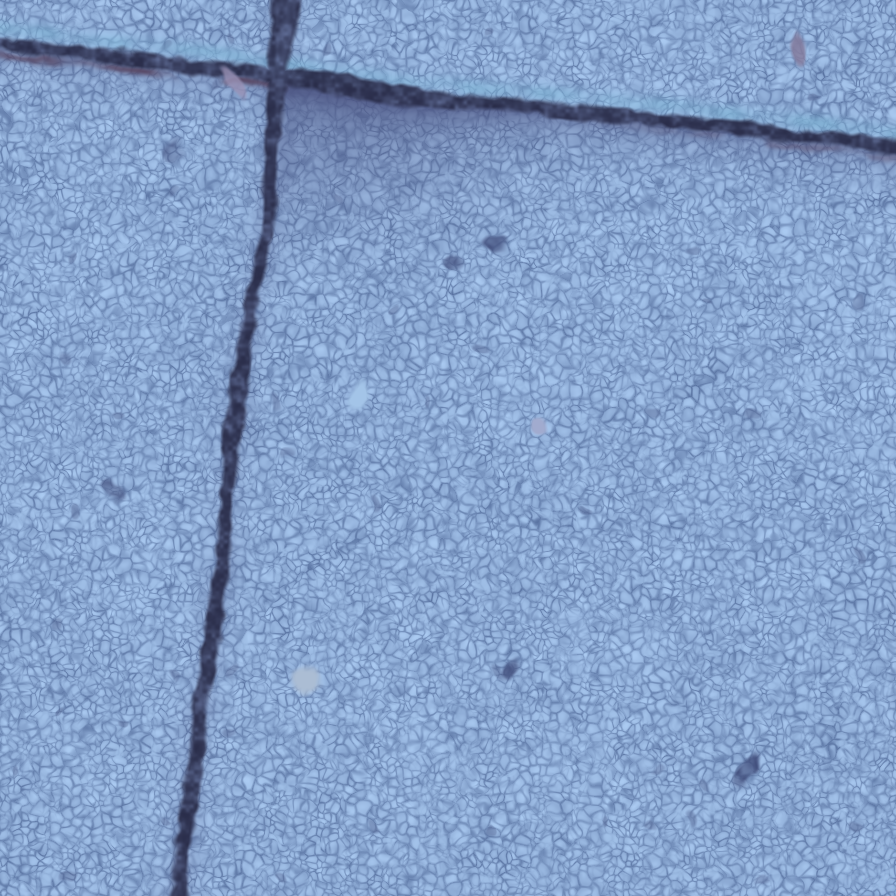
Write a Shadertoy shader that draws this texture.

```glsl
// Blue pebbled concrete slabs split by two dark, ragged joints that cross near the top.
const float COARSE_GRAINS = 88.0;
const float FINE_GRAINS = 122.0;
const float GRAIN_LEVEL = 0.655;
const float GRAIN_CONTRAST = 0.72;
const float PEBBLE_GRID = 27.0;
const float FLECK_GRID = 17.0;
const vec3 GRAIN_DARK = vec3(0.33, 0.43, 0.615);
const vec3 GRAIN_LIGHT = vec3(0.65, 0.775, 0.93);
const vec3 PEBBLE_COLOR = vec3(0.63, 0.755, 0.91);
const vec3 STAIN_COLOR = vec3(0.25, 0.30, 0.48);
const vec3 SHADE_COLOR = vec3(0.29, 0.32, 0.50);
const vec3 RIM_COLOR = vec3(0.48, 0.69, 0.82);
const vec3 RUST_COLOR = vec3(0.34, 0.27, 0.38);
const vec3 GAP_DARK = vec3(0.15, 0.16, 0.27);
const vec3 GAP_LIGHT = vec3(0.36, 0.41, 0.57);

float hash(vec2 p) {
    return fract(sin(dot(p, vec2(127.1, 311.7))) * 43758.5453);
}

vec2 hash2(vec2 p) {
    return vec2(hash(p), hash(p + 57.3));
}

float noise(vec2 p) {
    vec2 i = floor(p), f = fract(p);
    f = f * f * (3.0 - 2.0 * f);
    return mix(mix(hash(i), hash(i + vec2(1, 0)), f.x),
               mix(hash(i + vec2(0, 1)), hash(i + vec2(1, 1)), f.x), f.y);
}

float fbm(vec2 p) {
    return 0.55 * noise(p) + 0.3 * noise(p * 2.1 + 7.0) + 0.15 * noise(p * 4.3 + 19.0);
}

float bump(float x, float center, float width) {
    float d = (x - center) / width;
    return exp(-d * d);
}

mat2 turn(float angle) {
    float c = cos(angle), s = sin(angle);
    return mat2(c, -s, s, c);
}

// Turned oval grains of mixed size: soft, broken seams and rounded bright middles.
float grains(vec2 p) {
    vec2 cell = floor(p), id = cell;
    float near = 8.0, second = 8.0;
    for (int y = -1; y <= 1; y++)
    for (int x = -1; x <= 1; x++) {
        vec2 c = cell + vec2(x, y);
        vec2 q = turn(6.283 * hash(c + 71.0)) * (c + 0.05 + 0.9 * hash2(c) - p);
        float d = length(q * vec2(0.82, 1.2)) - 0.22 * hash(c + 31.0);
        if (d < near) { second = near; near = d; id = c; }
        else second = min(second, d);
    }
    float seam = 1.0 - smoothstep(0.0, 0.42, second - near);
    float strength = 0.3 + 0.45 * noise(p * 0.9 + 5.0);
    float dome = 1.0 - smoothstep(-0.1, 0.6, near);
    return 0.12 - strength * seam + 0.22 * dome + 0.30 * (hash(id + 11.0) - 0.5);
}

float blob(vec2 p, vec2 center, vec2 radii, float angle) {
    return 1.0 - smoothstep(0.6, 1.2, length(turn(angle) * (p - center) / radii));
}

// One randomly turned ellipse in some of the grid cells.
float scatter(vec2 p, float grid, float density, float size) {
    vec2 q = p * grid, id = floor(q);
    vec2 center = 0.3 + 0.4 * hash2(id + 3.0);
    float r = size * (0.55 + 0.45 * hash(id + 17.0));
    float on = step(hash(id + 41.0), density);
    return on * blob(fract(q), center, vec2(r, r * 0.6), 6.283 * hash(id + 23.0));
}

void mainImage(out vec4 fragColor, in vec2 fragCoord) {
    vec2 uv = fragCoord / iResolution.xy;
    vec2 warp = vec2(noise(uv * 85.0), noise(uv * 85.0 + 40.0)) - 0.5;
    vec2 p = uv + 0.007 * warp;

    // Grain tone with slow variation across the slabs
    float blend = smoothstep(0.2, 0.8, noise(uv * 48.0));
    float tone = mix(grains(p * COARSE_GRAINS), grains(p * FINE_GRAINS + 9.0), blend);
    tone = GRAIN_LEVEL + GRAIN_CONTRAST * (tone + 0.2 * (noise(uv * 170.0) - 0.5));
    tone += 0.11 * (fbm(uv * 9.0) - 0.5);
    vec3 color = mix(GRAIN_DARK, GRAIN_LIGHT, clamp(tone, -0.2, 1.05));

    // Scattered pebbles and dark flecks
    color = mix(color, PEBBLE_COLOR, 0.7 * scatter(p, PEBBLE_GRID, 0.35, 0.25));
    color = mix(color, STAIN_COLOR, 0.3 * scatter(p + 0.013, FLECK_GRID, 0.15, 0.17));

    // Larger stains
    float stain = blob(p, vec2(0.553, 0.729), vec2(0.013, 0.009), 0.0);
    stain = max(stain, 0.8 * blob(p, vec2(0.505, 0.707), vec2(0.011), 0.0));
    stain = max(stain, blob(p, vec2(0.571, 0.254), vec2(0.012, 0.009), 1.2));
    stain = max(stain, blob(p, vec2(0.833, 0.140), vec2(0.024, 0.009), 1.0));
    stain = max(stain, 0.8 * blob(p, vec2(0.127, 0.452), vec2(0.016, 0.010), -0.6));
    stain = max(stain, 0.6 * blob(p, vec2(0.193, 0.831), vec2(0.014), 0.0));
    color = mix(color, STAIN_COLOR, stain * (0.4 + 0.6 * noise(uv * 130.0)));

    // Pale and pink stones
    color = mix(color, vec3(0.67, 0.74, 0.83), blob(p, vec2(0.340, 0.241), vec2(0.017), 0.0));
    color = mix(color, vec3(0.64, 0.77, 0.91), blob(p, vec2(0.401, 0.557), vec2(0.017, 0.010), 1.3));
    color = mix(color, vec3(0.63, 0.67, 0.81), blob(p, vec2(0.602, 0.525), vec2(0.010), 0.0));

    // Signed distances to the wandering joint centre lines
    float ragged = 0.009 * (fbm(uv * 24.0) - 0.5) + 0.006 * (noise(uv * 80.0) - 0.5);
    float across = uv.x - 0.199 - 0.12 * uv.y - 0.009 * bump(uv.y, 0.76, 0.09)
                 - 0.005 * bump(uv.y, 0.33, 0.09);
    float above = uv.y - 0.952 + 0.116 * uv.x + 0.006 * bump(uv.x, 0.46, 0.13);
    float right = smoothstep(-0.01, 0.02, across);
    float patches = noise(uv * 38.0 + 13.0);

    // Shade below the level joint, deepest right of the crossing
    float below = 1.0 - smoothstep(-0.004, 0.004, above);
    float shade = below * exp(min(above, 0.0) / 0.022) * mix(0.5, 1.15 - 0.6 * uv.x, right);
    vec2 corner = (uv - vec2(0.37, 0.87)) / vec2(0.19, 0.11);
    shade += 0.36 * right * below * exp(-dot(corner, corner));
    shade += 0.35 * exp(-abs(across) / 0.012) * (0.5 + patches);
    color = mix(color, SHADE_COLOR, clamp(shade, 0.0, 0.85));

    // Patchy cyan rim above and rusty rim below
    color = mix(color, RIM_COLOR, (0.2 + 0.5 * patches) * bump(above, 0.016, 0.010));
    float rust = bump(above + ragged, -0.012, 0.005) * mix(0.9, 0.4 * smoothstep(0.6, 0.9, uv.x), right);
    color = mix(color, RUST_COLOR, rust * smoothstep(0.2, 0.7, patches));

    // Open joints filled with dark grit
    float uneven = 0.004 * (noise(uv * 19.0 + 3.0) - 0.5);
    float uprightWidth = 0.0085 + 0.005 * bump(uv.y, 1.0, 0.09) - 0.0015 * bump(uv.y, 0.77, 0.08);
    float levelWidth = 0.0078 + 0.004 * bump(uv.x, 0.40, 0.10);
    float gap = min(abs(across + ragged) - uprightWidth, abs(above + ragged) - levelWidth) + uneven;
    float grit = 0.55 * noise(uv * 90.0) + 0.45 * noise(uv * 210.0);
    float sheen = 0.35 * bump(uv.y, 0.97, 0.07) * bump(across, 0.004, 0.006);
    vec3 gapColor = mix(GAP_DARK, GAP_LIGHT, grit * grit + sheen);
    color = mix(color, gapColor, 0.95 * (1.0 - smoothstep(-0.0035, 0.0035, gap)));

    // Fallen leaf scraps
    color = mix(color, vec3(0.60, 0.57, 0.71), 0.8 * blob(p, vec2(0.260, 0.909), vec2(0.024, 0.008), -0.95));
    color = mix(color, vec3(0.51, 0.47, 0.60), 0.8 * blob(p, vec2(0.891, 0.944), vec2(0.020, 0.009), 1.6));

    fragColor = vec4(color, 1.0);
}
```
